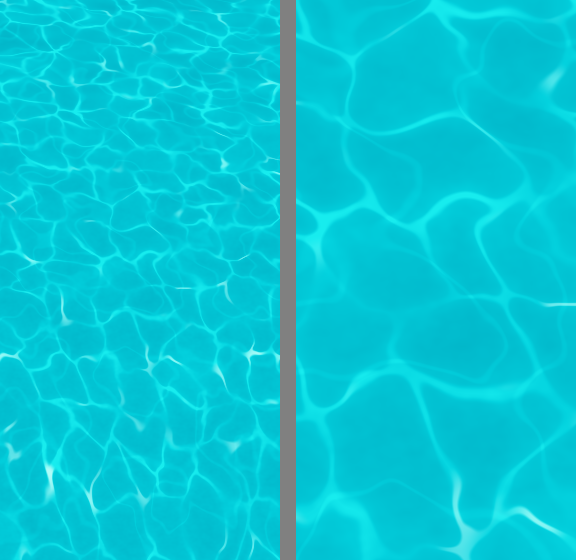
Left, the full canvas; right, a detail of the centre.
Write a WebGL 1 fragment shader that draws this texture.

```glsl
precision highp float;
// Sunlit turquoise pool water: a web of caustic light receding towards the top.

uniform vec2 u_resolution;

const vec3 DEEP = vec3(0.008, 0.695, 0.775);
const vec3 SHALLOW = vec3(0.010, 0.820, 0.870);
const vec3 BRIGHT = vec3(0.090, 0.925, 0.935);
const vec3 GLINT = vec3(0.800, 1.000, 0.980);

vec2 hash2(vec2 p) {
  vec3 h = fract(vec3(p.xyx) * vec3(0.1031, 0.1030, 0.0973));
  h += dot(h, h.yzx + 33.33);
  return fract((h.xx + h.yz) * h.zy);
}

// Gradient noise, roughly -0.6 to 0.6
float gradientNoise(vec2 p) {
  vec2 i = floor(p);
  vec2 f = fract(p);
  vec2 w = f * f * f * (f * (f * 6.0 - 15.0) + 10.0);
  vec2 e = vec2(0.0, 1.0);
  float a = dot(hash2(i) * 2.0 - 1.0, f);
  float b = dot(hash2(i + e.yx) * 2.0 - 1.0, f - e.yx);
  float c = dot(hash2(i + e.xy) * 2.0 - 1.0, f - e.xy);
  float d = dot(hash2(i + e.yy) * 2.0 - 1.0, f - e.yy);
  return mix(mix(a, b, w.x), mix(c, d, w.x), w.y);
}

vec2 warp(vec2 p, float frequency, float amount) {
  vec2 q = p * frequency;
  return p + amount * vec2(gradientNoise(q + 17.3), gradientNoise(q + 61.8));
}

vec2 cellPoint(vec2 cell) {
  return cell + 0.08 + 0.84 * hash2(cell + 40.0);
}

// Distance to the border between scattered cells, with rounded corners
float cellBorder(vec2 p, float rounding) {
  vec2 home = floor(p);
  vec2 nearest = vec2(0.0);
  float best = 9.0;
  for (int j = -1; j <= 1; j++) {
    for (int i = -1; i <= 1; i++) {
      vec2 r = cellPoint(home + vec2(float(i), float(j))) - p;
      if (dot(r, r) < best) {
        best = dot(r, r);
        nearest = r;
      }
    }
  }
  float border = 1.0;
  for (int j = -2; j <= 2; j++) {
    for (int i = -2; i <= 2; i++) {
      vec2 r = cellPoint(home + vec2(float(i), float(j))) - p;
      vec2 gap = r - nearest;
      if (dot(gap, gap) > 0.0001) {
        float d = dot(0.5 * (nearest + r), normalize(gap));
        float h = max(rounding - abs(border - d), 0.0) / rounding;
        border = min(border, d) - h * h * rounding * 0.25;
      }
    }
  }
  return max(border, 0.0);
}

float line(float d, float width, float blur) {
  return 1.0 - smoothstep(width * 0.3, width + blur, d);
}

// Surface coordinates: rows crowd together with distance
vec2 waterPlane(vec2 p, float rowScale, float recession) {
  float row = rowScale / recession * (exp(recession * p.y) - 1.0);
  return vec2((p.x - 0.5) * (7.3 + 0.7 * p.y) + 0.22 * row, row);
}

vec3 waterColor(float light) {
  vec3 body = mix(DEEP, SHALLOW, clamp(light / 0.6, 0.0, 1.0));
  return mix(body, BRIGHT, clamp((light - 0.6) / 0.4, 0.0, 1.0));
}

void main() {
  vec2 p = gl_FragCoord.xy / u_resolution.x;
  float rowScale = 4.3;
  float recession = 0.7;
  float blur = rowScale * exp(recession * p.y) / u_resolution.x;
  float far = smoothstep(0.7, 2.0, p.y);
  vec2 plane = waterPlane(p, rowScale, recession) + vec2(20.0, 30.0);
  vec2 q = warp(warp(plane, 0.8, 0.65), 2.3, 0.22);

  // Main caustic web, fading and swelling along its length
  float border = cellBorder(q, 0.12);
  float strength = smoothstep(-0.4, 0.35, gradientNoise(plane * 0.9 + 7.0));
  float swell = smoothstep(0.12, 0.5, gradientNoise(plane * 1.3 + 83.0));
  float web = line(border, 0.045 + 0.07 * swell, blur) * strength;
  float glow = exp(-border * 8.5) * (0.45 + 0.55 * strength);

  // Faint secondary ripples
  float ripple = abs(gradientNoise(warp(plane, 1.7, 0.4) * 0.85 + 120.0));
  float strand = line(ripple, 0.025, blur) + 0.5 * exp(-ripple * 16.0);

  // Broad shade, distant streaks and fine mottling of the pool floor
  float shade = gradientNoise(plane * 0.55 + 200.0);
  float streak = gradientNoise(plane * vec2(0.7, 1.5) + 260.0);
  float mottle = gradientNoise(p * vec2(34.0, 42.0) + 300.0)
               + 0.6 * gradientNoise(p * vec2(75.0, 95.0) + 340.0);

  float light = 0.25 + 0.24 * shade + 0.30 * far * streak;
  light += 0.10 * mottle * (1.0 - 0.6 * far);
  light += 0.36 * glow + 0.38 * web + 0.13 * strand;

  // White sparkles on the sharpest stretches
  float spark = smoothstep(0.12, 0.42, gradientNoise(plane * vec2(1.5, 1.1) + 400.0));
  float glint = line(border, 0.035 + 0.03 * swell, blur) * spark * (0.4 + 0.6 * strength);

  vec3 color = mix(waterColor(light), GLINT, glint * mix(0.85, 0.4, far));
  gl_FragColor = vec4(color, 1.0);
}
```
